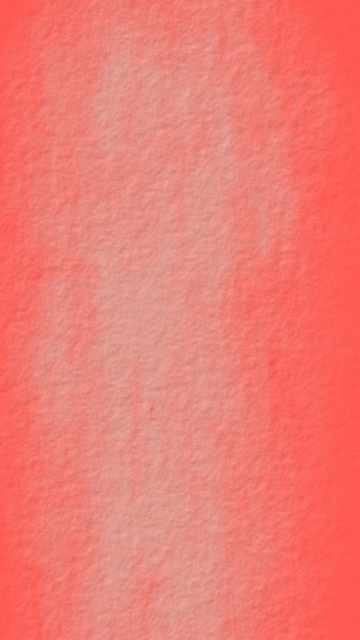
This texture is drawn by a Shadertoy shader. Its source:

```glsl
const int BLOTS = 9;

float hash(vec2 p) {
    return fract(sin(dot(p, vec2(127.1, 311.7))) * 43758.5);
}

float valueNoise(vec2 p) {
    vec2 cell = floor(p);
    vec2 f = fract(p);
    f = f * f * (3.0 - 2.0 * f);
    float low = mix(hash(cell), hash(cell + vec2(1.0, 0.0)), f.x);
    float high = mix(hash(cell + vec2(0.0, 1.0)), hash(cell + 1.0), f.x);
    return mix(low, high, f.y);
}

// Layered noise centred on zero, each layer turned by a small angle
float fbm(vec2 p, int octaves, float turn) {
    float c = cos(turn);
    float s = sin(turn);
    float sum = 0.0;
    float gain = 0.5;
    for (int i = 0; i < octaves; i++) {
        sum += gain * (valueNoise(p) - 0.5);
        p = mat2(c, s, -s, c) * p * 2.03 + 17.3;
        gain *= 0.55;
    }
    return sum;
}

// Soft ellipses stored as centre.xy, radius.xy
float blots(vec2 uv, vec4 shapes[BLOTS]) {
    float sum = 0.0;
    for (int i = 0; i < BLOTS; i++) {
        vec2 d = (uv - shapes[i].xy) / shapes[i].zw;
        sum += exp(-dot(d, d));
    }
    return sum;
}

// Broad pale column between the saturated sides
float paleColumn(vec2 uv) {
    float foot = 1.0 - smoothstep(0.0, 0.5, uv.y);
    float crown = smoothstep(0.5, 0.85, uv.y);
    float left = smoothstep(-0.16 + 0.10 * foot + 0.03 * crown, 0.36, uv.x);
    float right = 1.0 - smoothstep(0.48 + 0.06 * crown, 1.0 + 0.06 * crown, uv.x);
    float topFade = smoothstep(0.82, 1.03, uv.y);
    return 0.83 * left * right - 0.30 * topFade - 0.03 * foot;
}

// Fine plaster height, tilted off the pixel axes
float plaster(vec2 p) {
    vec2 tilted = mat2(0.83, 0.56, -0.56, 0.83) * p;
    return fbm(tilted * 95.0, 3, 0.9) + 0.5 * fbm(tilted * 38.0 + 7.0, 2, 0.9);
}

// Slope lit from the upper left
float relief(vec2 p, float reach) {
    vec2 offset = reach * vec2(-0.6, 0.8);
    return plaster(p - offset) - plaster(p + offset);
}

// Thin slanted scratch with tapered ends
float scratch(vec2 p, vec2 a, vec2 b, float width) {
    vec2 axis = b - a;
    float along = clamp(dot(p - a, axis) / dot(axis, axis), 0.0, 1.0);
    float gap = length(p - a - axis * along);
    float taper = sin(3.14159 * along);
    return taper * (1.0 - smoothstep(0.2 * width, width, gap));
}

void mainImage(out vec4 fragColor, in vec2 fragCoord) {
    vec2 uv = fragCoord / iResolution.xy;
    vec2 p = fragCoord / iResolution.y;

    vec4 redBlots[BLOTS] = vec4[](
        vec4(0.15, 0.58, 0.09, 0.025), vec4(0.55, 0.77, 0.04, 0.05),
        vec4(0.70, 0.79, 0.06, 0.04), vec4(0.09, 0.84, 0.05, 0.06),
        vec4(0.31, 0.71, 0.05, 0.06), vec4(0.73, 0.54, 0.08, 0.03),
        vec4(0.24, 0.47, 0.03, 0.06), vec4(0.42, 0.07, 0.03, 0.05),
        vec4(0.78, 0.38, 0.05, 0.09));
    vec4 paleBlots[BLOTS] = vec4[](
        vec4(0.42, 0.87, 0.10, 0.05), vec4(0.62, 0.71, 0.06, 0.10),
        vec4(0.36, 0.51, 0.13, 0.10), vec4(0.56, 0.38, 0.08, 0.12),
        vec4(0.36, 0.15, 0.08, 0.09), vec4(0.55, 0.14, 0.08, 0.12),
        vec4(0.20, 0.64, 0.10, 0.04), vec4(0.78, 0.75, 0.07, 0.07),
        vec4(0.14, 0.42, 0.08, 0.06));

    // Warped coordinates roughen the edges of the washes
    vec2 warp = vec2(fbm(p * 22.0, 4, 0.5), fbm(p * 22.0 + 53.0, 4, 0.5));
    vec2 washUv = uv + warp * vec2(0.08, 0.06);

    // Vertical paint streaks and mottling
    float streaks = fbm(vec2(p.x * 24.0, p.y * 4.5) + 0.6 * warp, 5, 0.04);
    float drips = fbm(vec2(p.x * 70.0, p.y * 11.0) + 0.8 * warp + 31.0, 3, 0.04);
    float mottling = fbm(p * vec2(75.0, 45.0) + 9.0, 4, 0.6);
    float column = paleColumn(uv);
    float body = smoothstep(-0.06, 0.30, column);

    float pale = paleColumn(washUv);
    pale += body * (0.46 * streaks + 0.26 * drips + 0.26 * mottling);
    pale += 0.13 * blots(washUv, paleBlots) - 0.17 * blots(washUv, redBlots);
    float marks = scratch(p, vec2(0.232, 0.340), vec2(0.243, 0.382), 0.004)
                + 0.5 * scratch(p, vec2(0.227, 0.045), vec2(0.241, 0.105), 0.005);
    pale -= 0.4 * marks;

    // Relief tints the wash and shades the surface
    float light = relief(p, 0.0016);
    pale += 0.28 * light * body;
    pale = clamp(pale + 0.02, 0.0, 1.0);

    vec3 coral = vec3(1.0, 0.355, 0.325);
    vec3 dustyRose = vec3(0.88, 0.60, 0.56);
    vec3 color = mix(coral, dustyRose, pale);
    color *= 1.0 + light * mix(0.12, 0.24, body);
    fragColor = vec4(clamp(color, 0.0, 1.0), 1.0);
}
```
